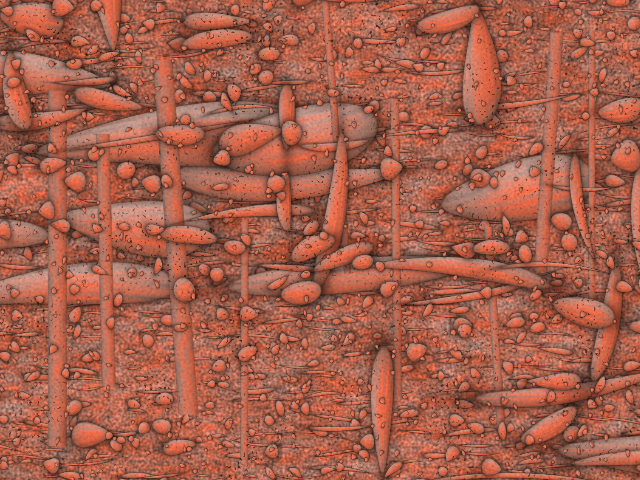
Write a Shadertoy shader that draws this background.

```glsl
const vec3 ORANGE = vec3(0.91, 0.41, 0.28);
const vec3 PALE = vec3(0.81, 0.66, 0.62);
const vec3 DARK = vec3(0.31, 0.17, 0.11);
const vec2 FOCUS_SIZE = vec2(0.65, 0.27);
const float FOCUS_HEIGHT = 0.58;
const float UPRIGHT = 1.5708;
const float POLE_COUNT = 9.0;
const float GRAIN_SCALE = 170.0;
const float SPECK_DEPTH = 0.55;
const float SHADOW_DEPTH = 0.45;

vec3 hash3(vec2 p) {
    vec3 q = fract(p.xyx * vec3(0.1031, 0.1030, 0.0973));
    q += dot(q, q.yxz + 33.33);
    return fract((q.xxy + q.yzz) * q.zyx);
}

float cornerSlope(vec2 cell, vec2 offset) {
    return dot(hash3(cell).xy * 2.0 - 1.0, offset);
}

float gradientNoise(vec2 p) {
    vec2 i = floor(p), f = fract(p), e = vec2(0.0, 1.0);
    vec2 u = f * f * f * (f * (f * 6.0 - 15.0) + 10.0);
    float low = mix(cornerSlope(i, f), cornerSlope(i + e.yx, f - e.yx), u.x);
    float high = mix(cornerSlope(i + e.xy, f - e.xy), cornerSlope(i + e.yy, f - e.yy), u.x);
    return mix(low, high, u.y);
}

float fbm(vec2 p) {
    float sum = 0.0, gain = 0.6;
    for (int i = 0; i < 4; i++) {
        sum += gain * gradientNoise(p);
        p = mat2(1.6, 1.0, -1.0, 1.6) * p + 7.3;
        gain *= 0.6;
    }
    return sum;
}

vec3 tone(float light, float warmth) {
    return mix(DARK, mix(PALE, ORANGE, clamp(warmth, 0.0, 1.0)), clamp(light, 0.0, 1.08));
}

float inside(float dist) {
    float pixel = 0.8 / iResolution.y;
    return 1.0 - smoothstep(-pixel, pixel, dist);
}

// Rounded body, bent and tapered along its long axis
void blob(inout vec3 col, vec2 p, vec2 radii, float angle, vec2 warp, float pale, float seed) {
    float c = cos(angle), s = sin(angle);
    vec2 q = vec2(c * p.x + s * p.y, c * p.y - s * p.x);
    q.y += warp.x * q.x * q.x / radii.x;
    q /= radii;
    if (abs(q.x) > 1.6 || abs(q.y) > 3.0) return;
    q.y /= max(1.0 + warp.y * q.x, 0.2);
    float d = length(q), thin = min(radii.x, radii.y);
    float dist = (d - 1.0) * thin;
    col *= 1.0 - SHADOW_DEPTH * exp(-max(dist, 0.0) / min(0.3 * thin, 0.007));
    if (d > 1.5) return;
    float z = sqrt(max(1.0 - d * d, 0.0));
    float streak = gradientNoise(q * vec2(1.3, 5.0) + seed * 91.0);
    float light = 0.2 + 0.82 * pow(z, 0.75) + 0.35 * streak + 0.14 * q.y;
    float warmth = 0.1 + 0.9 * z - 0.5 * q.y + 0.8 * streak - pale;
    col = mix(col, tone(light, warmth), inside(dist));
}

// Jittered grid of bodies; focus gathers them around the middle
void scatter(inout vec3 col, vec2 p, vec2 cell, vec2 small, vec2 large, float angle,
             float spread, float density, float focus, float pale, float seed) {
    vec2 home = floor(p / cell);
    float aspect = iResolution.x / iResolution.y;
    for (int y = -1; y <= 1; y++)
    for (int x = -1; x <= 1; x++) {
        vec2 id = home + vec2(x, y);
        vec3 place = hash3(id + seed), form = hash3(id + seed + 41.0), pose = hash3(id + seed + 83.0);
        vec2 center = (id + 0.1 + 0.8 * place.xy) * cell;
        vec2 away = (center - vec2(0.5 * aspect, FOCUS_HEIGHT)) / FOCUS_SIZE;
        if (place.z > density * mix(1.0, exp(-dot(away, away)), focus)) continue;
        vec2 radii = mix(small, large, form.xy * form.xy);
        vec2 warp = (pose.yz - 0.5) * vec2(0.25, 1.3);
        blob(col, p - center, radii, angle + (pose.x - 0.5) * spread, warp, pale, form.z);
    }
}

void poles(inout vec3 col, vec2 p) {
    float aspect = iResolution.x / iResolution.y;
    for (float i = 0.0; i < POLE_COUNT; i++) {
        vec3 h = hash3(vec2(i, 17.0)), k = hash3(vec2(i, 59.0));
        float width = mix(0.007, 0.023, h.z * h.z);
        float lean = (h.y - 0.5) * 0.2 * step(0.4, k.z);
        float across = (p.x - (i + 0.1 + 0.8 * h.x) / POLE_COUNT * aspect - lean * (p.y - 0.5)) / width;
        float ends = abs(p.y - mix(0.2, 0.85, k.x)) - mix(0.2, 0.5, k.y);
        float body = sqrt(max(1.0 - across * across, 0.0));
        float wear = fbm(vec2(across * 2.0, p.y * 24.0) + i * 9.0);
        vec3 shade = tone(0.3 + 0.58 * body + 0.4 * wear, 0.25 + 0.45 * body + 0.35 * across + wear);
        col = mix(col, shade, inside(max((abs(across) - 1.0) * width, ends)));
    }
}

void mainImage(out vec4 fragColor, in vec2 fragCoord) {
    vec2 p = fragCoord / iResolution.y;
    float broad = fbm(p * vec2(4.0, 9.0)), rough = fbm(p * vec2(38.0, 70.0) + 5.0);
    float grain = gradientNoise(p * GRAIN_SCALE);

    // Weathered ground with slivers and gravel
    vec3 col = tone(0.72 + 0.4 * broad + 0.7 * rough + 0.5 * grain,
                    0.6 + 1.3 * fbm(p * vec2(11.0, 23.0) + 30.0) + 0.8 * rough);
    scatter(col, p, vec2(0.08, 0.022), vec2(0.012, 0.002), vec2(0.06, 0.006), 0.0, 0.3, 0.5, 0.0, 0.1, 3.0);
    scatter(col, p, vec2(0.045), vec2(0.007, 0.006), vec2(0.022, 0.016), 0.2, 1.5, 0.45, 0.0, 0.1, 119.0);

    // Broad pale swaths, then uprights
    scatter(col, p, vec2(0.42, 0.16), vec2(0.15, 0.03), vec2(0.36, 0.085), 0.05, 0.3, 0.95, 0.9, 0.3, 207.0);
    poles(col, p);

    // Long spikes, hanging drops and eggs
    scatter(col, p, vec2(0.28, 0.085), vec2(0.06, 0.004), vec2(0.22, 0.02), 0.04, 0.3, 0.6, 0.65, 0.1, 311.0);
    scatter(col, p, vec2(0.13, 0.24), vec2(0.06, 0.012), vec2(0.17, 0.036), UPRIGHT, 0.45, 0.5, 0.9, 0.0, 407.0);
    scatter(col, p, vec2(0.14), vec2(0.02, 0.015), vec2(0.075, 0.036), 0.1, 0.9, 0.5, 0.2, 0.0, 503.0);

    // Pebbles and beads
    scatter(col, p, vec2(0.06), vec2(0.008, 0.007), vec2(0.025, 0.02), 0.3, 1.6, 0.4, 0.0, 0.0, 601.0);
    scatter(col, p, vec2(0.026), vec2(0.0035, 0.003), vec2(0.008, 0.006), UPRIGHT, 1.2, 0.28, 0.0, 0.0, 709.0);

    // Patchy dark specks and fine grain
    float patches = smoothstep(-0.25, 0.3, fbm(p * 7.0 + 60.0));
    float specks = smoothstep(0.2, 0.4, gradientNoise(p * GRAIN_SCALE + 77.0));
    col *= 1.0 - SPECK_DEPTH * specks * patches;
    col *= 1.0 + 0.16 * grain;
    fragColor = vec4(col, 1.0);
}
```
